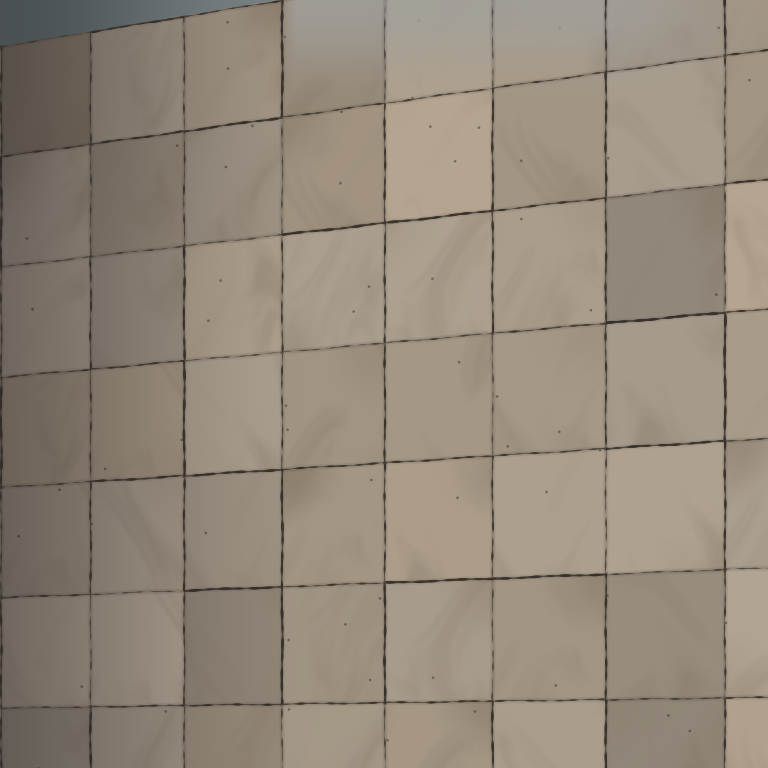
Write a WebGL 2 fragment shader that draws this texture.

```glsl
#version 300 es
precision highp float;

uniform vec2 u_resolution;
out vec4 fragColor;

const vec3 GLAZE = vec3(0.655, 0.604, 0.537);
const vec3 STAIN = vec3(0.50, 0.445, 0.38);
const vec3 JOINT = vec3(0.17, 0.145, 0.125);
const vec3 GLARE = vec3(0.63, 0.625, 0.605);
const vec3 CEILING_DARK = vec3(0.29, 0.315, 0.325);
const vec3 CEILING_LIGHT = vec3(0.46, 0.495, 0.505);
const float CEILING_ROW = 6.0;

float hash(vec2 p) {
  return fract(sin(dot(p, vec2(127.1, 311.7))) * 43758.55);
}

// Smooth cloudy value from 0 to 1
float layeredSines(vec2 p) {
  float sum = 0.0, weight = 0.5;
  for (int i = 0; i < 4; i++) {
    p += 0.7 * sin(p.yx * 1.3 + float(i));
    sum += weight * sin(p.x) * sin(p.y + 1.7);
    p = mat2(1.5, 1.1, -1.1, 1.5) * p;
    weight *= 0.55;
  }
  return 0.5 + 0.5 * sum;
}

// Distance to the nearest scattered point, in cells; y holds its seed
vec2 cellular(vec2 p) {
  vec2 nearest = vec2(9.0, 0.0);
  for (int j = -1; j <= 1; j++)
    for (int i = -1; i <= 1; i++) {
      vec2 cell = floor(p) + vec2(i, j);
      vec2 point = cell + vec2(hash(cell), hash(cell + 41.3));
      float d = distance(p, point);
      if (d < nearest.x) nearest = vec2(d, hash(cell + 7.9));
    }
  return nearest;
}

// Columns and rows of the wall seen at an angle; zw is the tile size
vec4 wallGrid(vec2 p) {
  float s = p.x - 0.0016;
  float depth = 0.1139 + 0.022 * s;
  float rowHeight = 0.1435 + 0.0252 * p.x;
  float row = (p.y - 0.0781 - 0.0138 * p.x) / rowHeight;
  return vec4(s / depth, row, depth * depth / 0.1139, rowHeight);
}

// Thin joint whose width and darkness change from one segment to the next
float joint(float dist, float along, float seed, float pixel) {
  float wave = sin(along * 90.0 + seed * 50.0) * sin(along * 237.0 + seed * 90.0);
  float halfWidth = mix(0.0008, 0.0016, seed * seed) + 0.0005 * wave;
  dist += 0.0005 * sin(along * 60.0 + seed * 20.0);
  float core = 1.0 - smoothstep(halfWidth - 0.6 * pixel, halfWidth + 0.6 * pixel, abs(dist));
  float shade = 1.0 - smoothstep(0.0, 0.005, abs(dist));
  float strength = clamp(mix(0.55, 1.0, seed) + 0.22 * wave, 0.0, 1.0);
  return max(core * strength, 0.2 * shade);
}

vec3 tileColor(vec2 id, vec2 f, vec2 p) {
  float tone = hash(id + 3.1);
  float dark = step(0.8, hash(id + 17.7));
  vec3 color = GLAZE * (mix(0.95, 1.07, tone) - 0.1 * dark);
  color *= 1.0 + 0.025 * (hash(id + 29.0) - 0.5) * vec3(1.0, 0.0, -1.5);

  // Clouded glaze and a darker patch towards one corner
  float cloud = layeredSines(f * vec2(3.2, 2.4) + 30.0 * hash(id));
  color = mix(color, STAIN, 0.34 * smoothstep(0.48, 0.95, cloud));
  vec2 corner = step(0.5, vec2(hash(id + 5.0), hash(id + 11.0)));
  float patchShape = 1.0 - smoothstep(0.0, 0.6, distance(f, corner) + 0.4 * (cloud - 0.5));
  color = mix(color, STAIN, 0.65 * patchShape * pow(hash(id + 23.0), 3.0));

  // Sparse pinholes
  vec2 pinhole = cellular(p * 15.0);
  float hole = (1.0 - smoothstep(0.012, 0.04, pinhole.x)) * step(0.72, pinhole.y);
  return mix(color, JOINT, 0.45 * hole);
}

// Shadow on the left and a cool glare below the top edge
vec3 lightWall(vec3 color, vec2 p) {
  float daylight = smoothstep(-0.15, 0.42, p.x);
  color *= mix(vec3(0.55, 0.55, 0.57), vec3(1.0), daylight);
  color *= 1.0 - 0.05 * smoothstep(0.6, 0.9, p.y) * smoothstep(0.4, 0.1, p.x);
  float glare = smoothstep(0.86, 1.0, p.y) * smoothstep(0.36, 0.39, p.x);
  return mix(color, GLARE, 0.85 * glare * (1.0 - smoothstep(0.76, 1.0, p.x)));
}

void main() {
  vec2 p = gl_FragCoord.xy / u_resolution;
  float pixel = 1.0 / min(u_resolution.x, u_resolution.y);
  vec4 grid = wallGrid(p);
  vec2 id = floor(grid.xy);
  vec2 f = grid.xy - id;
  vec2 line = floor(grid.xy + 0.5);
  vec2 toLine = (grid.xy - line) * grid.zw;

  vec3 color = lightWall(tileColor(id, f, p), p);

  // Joints, with small dark chips where they cross
  float upright = joint(toLine.x, p.y, hash(vec2(line.x, id.y) + 61.0), pixel);
  float level = joint(toLine.y, p.x, hash(vec2(id.x, line.y) + 83.0), pixel);
  float chip = 1.0 - smoothstep(0.001, 0.0045, length(toLine));
  float gap = max(max(upright, level), chip * mix(0.3, 0.9, hash(line + 9.0)));
  color = mix(color, JOINT, 0.88 * gap);

  // Ceiling above the last row
  float edge = (grid.y - CEILING_ROW) * grid.w;
  vec3 ceiling = mix(CEILING_DARK, CEILING_LIGHT, smoothstep(0.0, 0.36, p.x));
  color = mix(color, ceiling, smoothstep(0.001 - pixel, 0.001 + pixel, edge));
  fragColor = vec4(color, 1.0);
}
```
